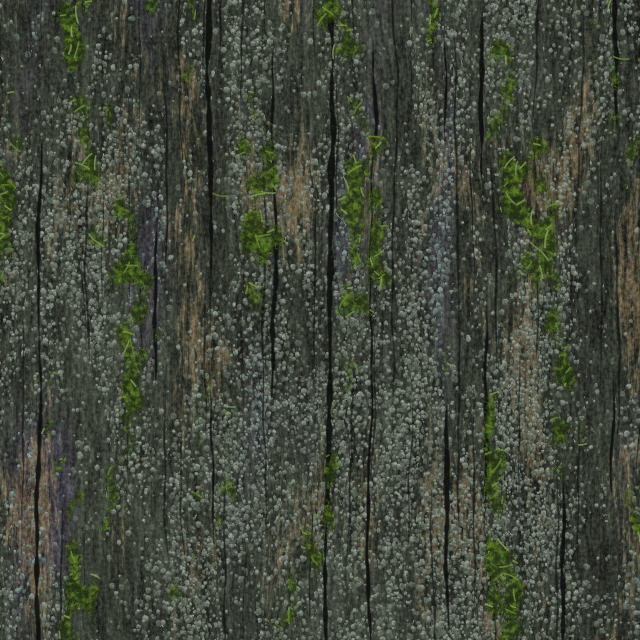
This texture is drawn by a WebGL 2 fragment shader. Its source:

```glsl
#version 300 es
precision highp float;
// Weathered dark timber with vertical cracks, pale lichen flakes and strips of green moss.

#define WOOD_COLOR vec3(0.208, 0.226, 0.194)
#define TAN_COLOR vec3(0.43, 0.37, 0.27)
#define VIOLET_COLOR vec3(0.27, 0.25, 0.32)
#define LICHEN_MID vec3(0.40, 0.44, 0.39)
#define LICHEN_PALE vec3(0.66, 0.70, 0.65)
#define MOSS_DARK vec3(0.13, 0.18, 0.07)
#define MOSS_BRIGHT vec3(0.37, 0.50, 0.14)
#define STRAND_COLOR vec3(0.55, 0.62, 0.38)
#define LICHEN_SCALE 125.0
#define STRAND_SCALE 44.0
#define LICHEN_AMOUNT 0.30
#define MOSS_LEVEL 0.36

uniform vec2 u_resolution;
out vec4 fragColor;

vec2 hash2(vec2 p) {
    vec3 q = fract(p.xyx * vec3(0.1031, 0.1030, 0.0973));
    q += dot(q, q.yzx + 33.33);
    return fract((q.xx + q.yz) * q.zy);
}

float gradientAt(vec2 cell, vec2 offset) {
    float angle = 6.2832 * hash2(cell).x;
    return dot(vec2(cos(angle), sin(angle)), offset);
}

float noise(vec2 p) {
    vec2 i = floor(p), f = fract(p), e = vec2(1.0, 0.0);
    vec2 u = f * f * f * (f * (f * 6.0 - 15.0) + 10.0);
    float low = mix(gradientAt(i, f), gradientAt(i + e, f - e), u.x);
    float high = mix(gradientAt(i + e.yx, f - e.yx), gradientAt(i + 1.0, f - 1.0), u.x);
    return mix(low, high, u.y);
}

float fbm(vec2 p) {
    float sum = 0.0, amplitude = 0.6;
    for (int i = 0; i < 4; i++) {
        sum += amplitude * noise(p);
        p = p * 2.03 + 17.3;
        amplitude *= 0.55;
    }
    return sum;
}

// Scattered flakes: x = coverage, y = random tone lit from above
vec2 flakes(vec2 p, float density, float pixel) {
    vec2 cell = floor(p), result = vec2(0.0);
    float ragged = 0.14 * noise(p * 2.3);
    for (int k = 0; k < 9; k++) {
        vec2 id = cell + vec2(k % 3 - 1, k / 3 - 1);
        vec2 traits = hash2(id + 71.0);
        vec2 d = p - id - hash2(id);
        float radius = mix(0.25, 0.56, traits.y);
        float cover = smoothstep(pixel, -pixel, length(d * vec2(1.0, 0.85)) + ragged - radius);
        cover *= step(traits.x, density);
        float tone = fract(traits.y * 7.0 + traits.x * 13.0) + 0.45 * d.y / radius;
        if (cover > result.x) result = vec2(cover, tone);
    }
    return result;
}

// Short curved fibres in random directions: x = coverage, y = random tone
vec2 strands(vec2 p, float density, float pixel) {
    vec2 cell = floor(p), result = vec2(0.0);
    for (int k = 0; k < 9; k++) {
        vec2 id = cell + vec2(k % 3 - 1, k / 3 - 1);
        vec2 traits = hash2(id + 23.0);
        vec2 d = p - id - hash2(id + 5.0);
        float angle = 6.2832 * traits.y;
        vec2 q = mat2(cos(angle), -sin(angle), sin(angle), cos(angle)) * d;
        float reach = mix(0.2, 0.6, fract(traits.y * 9.0));
        q.y += (traits.x - 0.3) * q.x * q.x;
        float dist = length(vec2(max(abs(q.x) - reach, 0.0), q.y)) - 0.055;
        float cover = smoothstep(pixel, -pixel, dist) * step(traits.x, density);
        if (cover > result.x) result = vec2(cover, fract(traits.y * 31.0));
    }
    return result;
}

// Broken vertical cracks, one per column
float cracks(vec2 p, float columns, float width, float pixel) {
    float id = floor(p.x * columns);
    float center = (id + mix(0.25, 0.75, hash2(vec2(id, columns)).x)) / columns;
    float opening = smoothstep(-0.08, 0.3, noise(vec2(id * 7.37 + 0.4, p.y * 2.6 + id)));
    opening *= 0.8 + 0.9 * noise(vec2(id * 3.1, p.y * 32.0));
    return smoothstep(pixel, -pixel, abs(p.x - center) - width * opening) * smoothstep(0.0, 0.3, opening);
}

void main() {
    vec2 p = gl_FragCoord.xy / u_resolution.y;
    float pixel = 1.0 / u_resolution.y;
    vec2 w = p;
    w.x += 0.014 * noise(p * vec2(5.0, 3.0)) + 0.005 * noise(p * vec2(24.0, 13.0));

    // Wood fibres and stains
    float streak = fbm(w * vec2(34.0, 5.0));
    float fibre = fbm(w * vec2(120.0, 19.0) + 40.0);
    float grain = fbm(p * vec2(190.0, 140.0));
    float broad = noise(p * 2.7 + 8.0);
    float relief = max(1.0 + 0.45 * streak + 0.75 * fibre + 0.75 * grain + 0.3 * broad, 0.2);
    float tan_ = smoothstep(0.14, 0.5, noise(w * vec2(13.0, 4.0) + 3.7) + 0.6 * fibre);
    float violet = smoothstep(0.12, 0.45, noise(w * vec2(11.0, 2.2) + 61.0));
    vec3 color = mix(WOOD_COLOR, VIOLET_COLOR, 0.6 * violet);
    color = mix(color, TAN_COLOR, 0.65 * tan_) * relief;

    // Lichen flakes in upright drifts, densest low and right of centre
    float drift = noise(w * vec2(9.0, 2.4) + 19.0) + 0.8 * noise(w * vec2(30.0, 9.0));
    float colony = exp(-dot((p - vec2(0.62, 0.25)) * vec2(3.2, 1.9), (p - vec2(0.62, 0.25)) * vec2(3.2, 1.9)));
    float density = clamp(LICHEN_AMOUNT * (0.5 + 1.3 * colony) + 0.75 * drift, 0.04, 0.85);
    for (int layer = 0; layer < 2; layer++) {
        float scale = LICHEN_SCALE * (1.0 + 0.55 * float(layer));
        vec2 flake = flakes(w * scale + 37.0 * float(layer), density * 0.8, pixel * scale * 0.7);
        vec3 tint = mix(LICHEN_MID, LICHEN_PALE, clamp(flake.y * flake.y, 0.0, 1.0));
        tint += vec3(-0.03, 0.0, 0.03) * violet;
        color = mix(color, tint * (0.85 + 0.4 * grain), 0.85 * flake.x);
    }

    // Cracks, wide then fine
    float gap = max(cracks(w, 11.0, 0.0042, pixel), 0.75 * cracks(w + 0.37, 31.0, 0.0018, pixel));
    color = mix(color, vec3(0.05, 0.055, 0.05), 0.9 * gap);

    // Moss cushions with loose pale strands
    float strip = noise(w * vec2(12.0, 2.3) + 90.0) + 0.6 * noise(p * vec2(32.0, 20.0) + 11.0);
    float cushion = smoothstep(MOSS_LEVEL - 0.08, MOSS_LEVEL + 0.1, strip + 0.35 * grain);
    float tuft = smoothstep(-0.3, 0.5, fbm(p * 105.0 + 7.0) + 0.35 * noise(p * 38.0));
    color = mix(color, mix(MOSS_DARK, MOSS_BRIGHT, tuft), 0.88 * cushion);
    float strandDensity = 0.75 * smoothstep(MOSS_LEVEL - 0.22, MOSS_LEVEL + 0.25, strip);
    vec2 strand = strands(p * STRAND_SCALE, strandDensity, pixel * STRAND_SCALE * 0.7);
    color = mix(color, mix(MOSS_BRIGHT, STRAND_COLOR, strand.y), 0.85 * strand.x);

    fragColor = vec4(clamp(color, 0.0, 1.0), 1.0);
}
```
